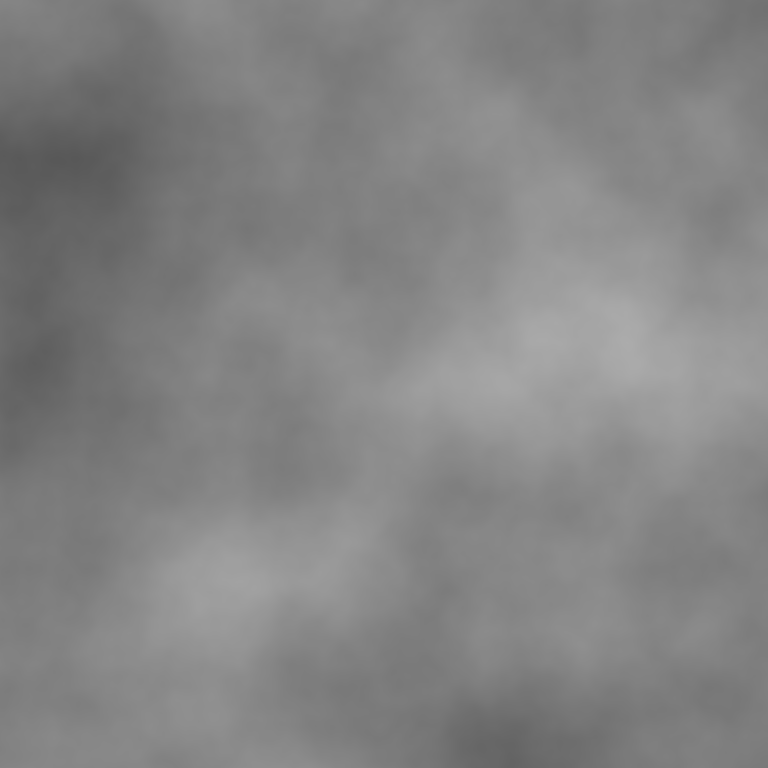
Give the GLSL for this texture, as a three.js fragment shader.

```glsl
varying vec2 vUv;

const float TAU = 6.2831853;
const float BASE_GREY = 0.525;
const float CLOUD_SCALE = 4.0;
const float CLOUD_CONTRAST = 0.1;

// Unit gradient with a random direction for each lattice cell
vec2 randomGradient(vec2 cell) {
  float angle = TAU * fract(sin(dot(cell, vec2(127.1, 311.7))) * 43758.55);
  return vec2(cos(angle), sin(angle));
}

float gradientNoise(vec2 p) {
  vec2 cell = floor(p);
  vec2 f = fract(p);
  vec2 blend = f * f * f * (f * (f * 6.0 - 15.0) + 10.0);
  vec2 right = vec2(1.0, 0.0);
  vec2 up = vec2(0.0, 1.0);
  float bottomLeft = dot(randomGradient(cell), f);
  float bottomRight = dot(randomGradient(cell + right), f - right);
  float topLeft = dot(randomGradient(cell + up), f - up);
  float topRight = dot(randomGradient(cell + 1.0), f - 1.0);
  return mix(mix(bottomLeft, bottomRight, blend.x),
             mix(topLeft, topRight, blend.x), blend.y);
}

// Layered noise: each octave is finer and fainter
float cloudNoise(vec2 p, float gain) {
  float sum = 0.0;
  float amplitude = 1.0;
  for (int octave = 0; octave < 5; octave++) {
    sum += amplitude * gradientNoise(p);
    p = p * 2.0 + vec2(17.3, 9.7);
    amplitude *= gain;
  }
  return sum;
}

// Soft elliptical patch of light or shade
float softPatch(vec2 p, vec2 center, vec2 radius) {
  vec2 d = (p - center) / radius;
  return exp(-dot(d, d));
}

// Broad drift from the shaded upper left to the lit right side
float broadTone(vec2 p) {
  float shade = 0.14 * softPatch(p, vec2(0.08, 0.79), vec2(0.27, 0.2))
              + 0.06 * softPatch(p, vec2(0.1, 0.46), vec2(0.25, 0.13))
              + 0.085 * softPatch(p, vec2(0.75, 0.02), vec2(0.22, 0.14))
              + 0.045 * softPatch(p, vec2(0.98, 0.9), vec2(0.15, 0.12));
  float light = 0.075 * softPatch(p, vec2(0.76, 0.57), vec2(0.32, 0.19))
              + 0.03 * softPatch(p, vec2(0.3, 0.2), vec2(0.2, 0.13));
  return light - shade;
}

void main() {
  // Gentle warp keeps the patch outlines irregular
  vec2 warp = vec2(gradientNoise(vUv * 3.0 + 5.2),
                   gradientNoise(vUv * 3.0 + 21.8));
  float clouds = cloudNoise(vUv * CLOUD_SCALE + 3.4, 0.5);
  float grey = BASE_GREY + broadTone(vUv + 0.08 * warp)
             + CLOUD_CONTRAST * clouds;
  gl_FragColor = vec4(vec3(grey), 1.0);
}
```
